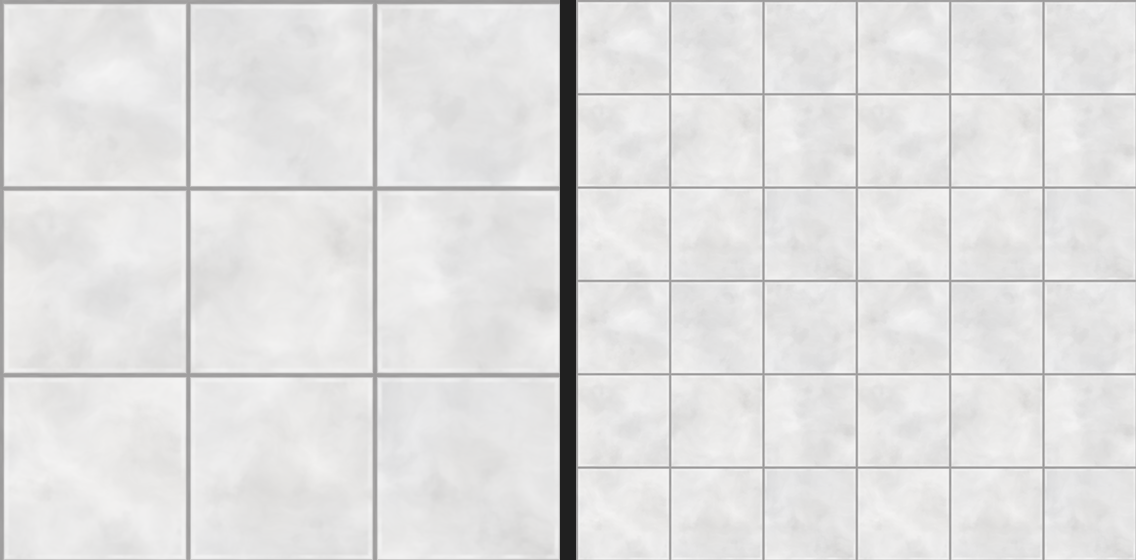
Left: one tile. Right: repeated 2 by 2.
This pattern is drawn by a three.js fragment shader. Its source:

```glsl
// Three by three pale grey stone tiles with cloudy mottling and thin grey grout.
varying vec2 vUv;

float hash(vec2 p) {
  vec3 q = fract(vec3(p.xyx) * 0.1031);
  q += dot(q, q.yzx + 33.33);
  return fract((q.x + q.y) * q.z);
}

float noise(vec2 p) {
  vec2 i = floor(p);
  vec2 f = fract(p);
  f = f * f * f * (f * (f * 6.0 - 15.0) + 10.0);
  return mix(mix(hash(i), hash(i + vec2(1.0, 0.0)), f.x),
             mix(hash(i + vec2(0.0, 1.0)), hash(i + vec2(1.0, 1.0)), f.x), f.y);
}

// Layered noise, centred on zero; each octave is turned to hide the lattice.
float clouds(vec2 p) {
  float sum = 0.0;
  float weight = 0.5;
  for (int i = 0; i < 5; i++) {
    sum += weight * (noise(p) - 0.5);
    p = mat2(1.6, 1.2, -1.2, 1.6) * p + 19.7;
    weight *= 0.52;
  }
  return sum;
}

void main() {
  // The grid sits slightly right of and below the canvas corner.
  vec2 grid = vUv * 3.0 + vec2(-0.009, 0.010);
  vec2 cell = mod(floor(grid), 3.0);
  vec2 local = fract(grid);
  vec2 border = min(local, 1.0 - local);
  float edge = min(border.x, border.y);

  // Each tile has its own patch of stone, so wrapping the cell wraps the noise.
  vec2 stone = local + cell * 23.0 + 40.0;
  vec2 warp = vec2(clouds(stone * 3.0 + 7.0), clouds(stone * 3.0 + 91.0));
  float mottling = clouds(stone * 3.2 + warp * 0.9);
  float streaks = clouds(stone * vec2(9.0, 16.0) + warp * 3.0);
  float tileTone = hash(cell + 5.0) - 0.5;

  float tone = 0.904 + 0.125 * mottling + 0.022 * streaks + 0.018 * tileTone;

  // Sparse darker smudges.
  float smudge = smoothstep(0.12, 0.32, clouds(stone * 5.0 + 131.0));
  tone -= 0.025 * smudge;

  // Faint warm and cool drift.
  float warmth = clouds(stone * 2.0 + 57.0) + 0.3 * (hash(cell + 11.0) - 0.5);
  vec3 color = vec3(tone) + vec3(0.010, 0.003, -0.010) * warmth + vec3(0.002, 0.0, -0.001);

  // Pale, unevenly worn rim inside each tile.
  float rim = smoothstep(0.012, 0.024, edge) * (1.0 - smoothstep(0.028, 0.046, edge));
  float wear = clamp(0.6 + 1.8 * clouds(stone * 8.0 + 171.0), 0.15, 1.0);
  color = mix(color, vec3(0.955), 0.75 * rim * wear);

  // Soft grout lines with a slight change of tone.
  vec3 grout = vec3(0.625, 0.62, 0.62) + 0.04 * clouds(stone * 12.0 + 211.0);
  color = mix(grout, color, smoothstep(0.006, 0.018, edge));

  gl_FragColor = vec4(color, 1.0);
}
```
